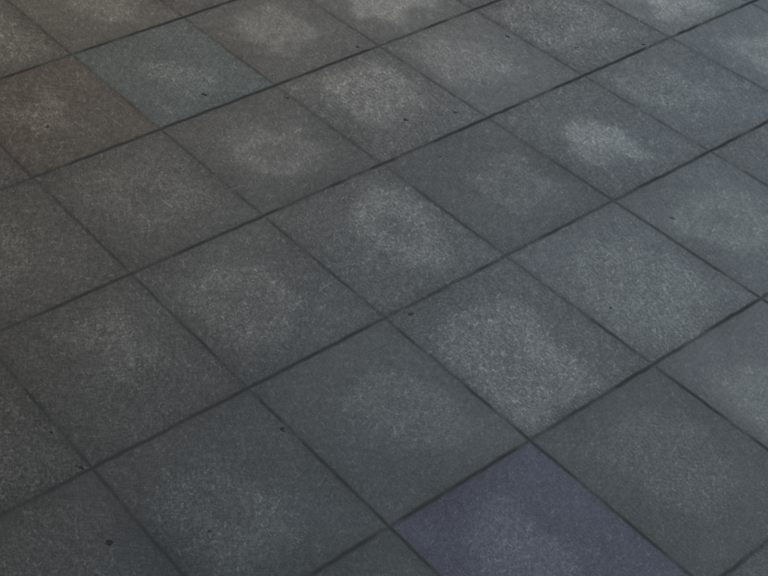
Give the GLSL for this texture, as a WebGL 2 fragment shader.

```glsl
#version 300 es
precision highp float;
// Worn square paving slabs seen obliquely. An inverse perspective matrix turns
// the canvas into slab units; each slab gets hashed tone, a pale worn patch
// and mineral grain, with thin uneven joints between the slabs.
uniform vec2 u_resolution;
out vec4 fragColor;

const vec3 COOL = vec3(0.935, 1.005, 1.055);
const vec3 WARM = vec3(1.06, 1.01, 0.94);
const vec3 JOINT = vec3(0.18, 0.19, 0.195);
const vec3 RUST = vec3(1.0, 0.97, 0.95);
const vec3 SLATE = vec3(0.96, 1.02, 1.04);
const vec3 VIOLET = vec3(0.98, 0.96, 1.05);

float hash(vec2 p) {
  return fract(sin(dot(p, vec2(127.1, 311.7))) * 43758.5453);
}

float noise(vec2 p) {
  vec2 i = floor(p), f = fract(p);
  f = f * f * (3.0 - 2.0 * f);
  return mix(mix(hash(i), hash(i + vec2(1, 0)), f.x),
             mix(hash(i + vec2(0, 1)), hash(i + vec2(1, 1)), f.x), f.y);
}

float fbm(vec2 p) {
  float sum = 0.0, gain = 0.5;
  for (int k = 0; k < 4; k++) {
    sum += gain * noise(p);
    p = p * 2.03 + 17.3;
    gain *= 0.5;
  }
  return sum / 0.9375;
}

// Canvas position to slab coordinates
vec2 toSlabs(vec2 p) {
  mat3 view = mat3(0.2642, -0.0802, 0.0618,
                   -0.170, -0.1441, 0.0888,
                   0.6684, 0.5521, 1.0);
  vec3 g = inverse(view) * vec3(p.x, 1.0 - p.y, 1.0);
  return g.xy / g.z;
}

// Tint inside the chosen slab, neutral elsewhere
vec3 slabTint(vec2 id, vec2 chosen, vec3 tint) {
  return mix(tint, vec3(1.0), step(0.5, length(id - chosen)));
}

// Pale patch with ragged edge; some slabs keep a darker core
float wornPatch(vec2 uv, vec2 id) {
  vec2 shift = vec2(hash(id + 3.1), hash(id + 8.7)) - 0.5;
  vec2 q = abs(fract(uv) - 0.5 - 0.25 * shift);
  float d = pow(pow(q.x, 4.0) + pow(q.y, 4.0), 0.25);
  d += 0.3 * (fbm(uv * 5.0) - 0.5);
  float size = mix(0.22, 0.42, hash(id + 5.3));
  float patchMask = 1.0 - smoothstep(size - 0.13, size + 0.05, d);
  float core = 1.0 - smoothstep(0.02, 0.2, d);
  return patchMask - 0.5 * core * step(0.6, hash(id + 1.9));
}

// Coverage of joints along one axis, softened by the pixel footprint
float joint(float coord, float halfWidth, float footprint) {
  float d = abs(fract(coord + 0.5) - 0.5);
  float soft = footprint * 0.9 + 0.005;
  float cover = 1.0 - smoothstep(max(halfWidth - soft, 0.0), halfWidth + soft, d);
  return cover * min(1.0, 2.0 * halfWidth / footprint);
}

// Small scattered dark stains
float stains(vec2 uv) {
  vec2 g = uv * 9.0, id = floor(g);
  vec2 center = 0.3 + 0.4 * vec2(hash(id + 2.2), hash(id + 6.6));
  float radius = mix(0.08, 0.24, hash(id + 4.4));
  float d = length(fract(g) - center) + 0.25 * (noise(g * 6.0) - 0.5);
  return step(0.99, hash(id)) * (1.0 - smoothstep(radius * 0.2, radius, d));
}

void main() {
  vec2 p = gl_FragCoord.xy / u_resolution.y;
  vec2 uv = toSlabs(p), id = floor(uv);
  vec2 footprint = fwidth(uv);

  // Broad light and warmth across the floor
  float light = mix(0.235, 0.395, clamp(0.4 * p.x + 0.48 * p.y, 0.0, 1.0));
  float warmth = clamp(0.35 + 0.75 * p.y - 0.85 * p.x, 0.0, 1.0);
  vec3 color = light * mix(COOL, WARM, warmth);

  // Slab tone and a few faintly tinted slabs
  color *= 0.96 + 0.08 * hash(id + 0.7);
  color *= slabTint(id, vec2(-1, 2), RUST);
  color *= slabTint(id, vec2(0, 2), SLATE);
  color *= slabTint(id, vec2(-1, -2), VIOLET);

  // Worn patches, stronger toward the far right
  float wear = clamp(0.3 + 0.5 * p.x + 0.6 * (p.y - 0.5), 0.15, 1.1);
  wear *= mix(0.35, 1.0, hash(id + 9.2));
  float worn = wornPatch(uv, id);
  color += wear * worn * 0.095 * mix(vec3(1.01, 1.02, 0.97), WARM, warmth);
  color *= 0.94 + 0.12 * fbm(uv * 3.0 + 40.0);

  // Fine mineral grain and pale flecks, sized evenly across the canvas
  vec2 g = mat2(0.8, 0.6, -0.6, 0.8) * p;
  float grain = 0.7 * noise(g * 150.0) + 1.3 * noise(g * 330.0 + 9.0) - 1.0;
  float fleck = smoothstep(0.7, 0.95, noise(g * 230.0 + 31.0));
  float rough = mix(0.7, 1.2, hash(id + 7.9)) * (0.75 + 0.35 * worn);
  color += rough * (0.054 * grain + 0.06 * fleck);
  color *= 1.0 - 0.35 * stains(uv);

  // Grimy slab borders, then the joints, partly filled with dust
  vec2 edge = 0.5 - abs(fract(uv) - 0.5);
  color *= 1.0 - 0.08 * exp(-18.0 * min(edge.x, edge.y));
  vec2 wobble = 0.006 * vec2(noise(uv * 14.0), noise(uv * 14.0 + 5.0)) - 0.003;
  float along = joint(uv.y + wobble.y, 0.008, footprint.y);
  float across = joint(uv.x + wobble.x, 0.007, footprint.x);
  along *= mix(0.5, 1.0, smoothstep(0.25, 0.65, noise(uv * 5.0)));
  across *= mix(0.4, 1.0, smoothstep(0.25, 0.7, noise(uv * 6.0 + 3.0)));
  across *= mix(0.9, 0.4, smoothstep(0.35, 0.8, p.y));
  float dust = 0.8 + 0.2 * noise(g * 120.0);
  fragColor = vec4(mix(color, JOINT, dust * max(along, across)), 1.0);
}
```
